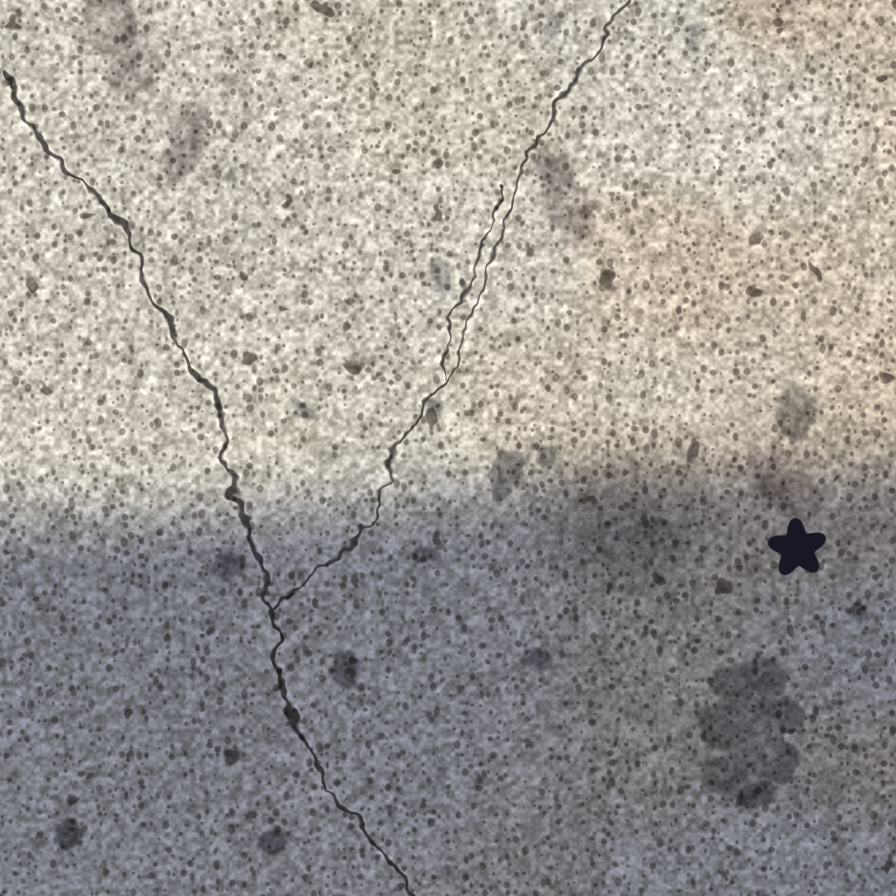
A three.js fragment shader for this texture:

```glsl
varying vec2 vUv;

const vec3 CONCRETE = vec3(0.80, 0.78, 0.73);
const vec3 WARM_TINT = vec3(0.98, 0.935, 0.89);
const vec3 STONE_TINT = vec3(0.80, 0.78, 0.79);
const vec3 STAIN_TINT = vec3(0.55, 0.55, 0.57);
const vec3 PORE_TINT = vec3(0.56, 0.54, 0.53);
const vec3 CRACK_TINT = vec3(0.38, 0.37, 0.37);
const vec3 SHADOW_TINT = vec3(0.59, 0.615, 0.70);
const vec3 HOLE = vec3(0.10, 0.09, 0.14);
const float GRAIN_CONTRAST = 0.58;
const float RELIEF = 0.14;
const float SHADOW_LEFT = 0.415;
const float SHADOW_RIGHT = 0.485;
const float PENUMBRA = 0.075;
const float MAIN_WIDTH = 0.0026;
const float BRANCH_WIDTH = 0.0017;
const float EDGE = 0.0016;

float hash(vec2 p) {
  vec3 q = fract(vec3(p.xyx) * 0.1031);
  q += dot(q, q.yzx + 33.33);
  return fract((q.x + q.y) * q.z);
}

float noise(vec2 p) {
  vec2 i = floor(p), f = fract(p);
  f = f * f * (3.0 - 2.0 * f);
  return mix(mix(hash(i), hash(i + vec2(1.0, 0.0)), f.x),
             mix(hash(i + vec2(0.0, 1.0)), hash(i + 1.0), f.x), f.y);
}

vec2 warp(vec2 p, float frequency) {
  return vec2(noise(p * frequency), noise(p * frequency + 71.3)) - 0.5;
}

// Random spots, one per grid cell at most; radii are in cells
float spots(vec2 p, float cells, float share, vec2 radii, float softness) {
  vec2 g = p * cells, home = floor(g);
  float cover = 0.0;
  for (int y = -1; y <= 1; y++) {
    for (int x = -1; x <= 1; x++) {
      vec2 id = home + vec2(float(x), float(y));
      vec2 center = id + 0.15 + 0.7 * vec2(hash(id + 11.7), hash(id + 47.1));
      float size = hash(id + 83.9);
      float radius = mix(radii.x, radii.y, size * size);
      vec2 stretch = vec2(1.0, mix(0.65, 1.15, hash(id + 5.3)));
      float spot = 1.0 - smoothstep(radius - softness, radius + softness, length((g - center) * stretch));
      cover = max(cover, spot * step(hash(id + 29.5), share));
    }
  }
  return cover;
}

// Leaning ellipse with a soft rim
float blot(vec2 p, vec2 center, vec2 radii, float lean, float softness) {
  vec2 q = p - center;
  q.x -= lean * q.y;
  return 1.0 - smoothstep(1.0 - softness, 1.0 + softness, length(q / radii));
}

// Extends a crack from the pen to a new point
void crackTo(vec2 p, inout vec2 pen, vec2 target, inout float dist) {
  vec2 a = p - pen, b = target - pen;
  dist = min(dist, length(a - b * clamp(dot(a, b) / dot(b, b), 0.0, 1.0)));
  pen = target;
}

float mainCrack(vec2 p) {
  vec2 pen = vec2(0.005, 0.915);
  float d = 1.0;
  crackTo(p, pen, vec2(0.052, 0.831), d);
  crackTo(p, pen, vec2(0.137, 0.753), d);
  crackTo(p, pen, vec2(0.176, 0.648), d);
  crackTo(p, pen, vec2(0.247, 0.544), d);
  crackTo(p, pen, vec2(0.254, 0.466), d);
  crackTo(p, pen, vec2(0.306, 0.323), d);
  crackTo(p, pen, vec2(0.310, 0.238), d);
  crackTo(p, pen, vec2(0.358, 0.128), d);
  crackTo(p, pen, vec2(0.475, -0.01), d);
  return d;
}

float branchCrack(vec2 p) {
  vec2 pen = vec2(0.306, 0.323);
  float d = 1.0;
  crackTo(p, pen, vec2(0.417, 0.414), d);
  crackTo(p, pen, vec2(0.436, 0.486), d);
  crackTo(p, pen, vec2(0.512, 0.596), d);
  crackTo(p, pen, vec2(0.540, 0.694), d);
  crackTo(p, pen, vec2(0.599, 0.844), d);
  crackTo(p, pen, vec2(0.658, 0.935), d);
  crackTo(p, pen, vec2(0.71, 1.01), d);
  pen = vec2(0.495, 0.58);
  crackTo(p, pen, vec2(0.508, 0.650), d);
  crackTo(p, pen, vec2(0.535, 0.720), d);
  crackTo(p, pen, vec2(0.562, 0.795), d);
  return d;
}

void main() {
  vec2 p = vUv;
  vec2 rough = p + 0.016 * warp(p, 45.0) + 0.006 * warp(p, 130.0);

  // Sandy grain with light from above
  float grain = 0.5 * noise(p * 190.0) + 0.3 * noise(p * 330.0) + 0.2 * noise(p * 80.0) - 0.5;
  float relief = noise(p * 150.0) - noise(p * 150.0 + vec2(-0.3, 0.5));
  float patches = noise(p * 5.0) * 0.6 + noise(p * 14.0) * 0.4;
  vec3 color = CONCRETE * (1.0 + 0.08 * (patches - 0.5));
  color += GRAIN_CONTRAST * grain + RELIEF * relief;
  float warmth = smoothstep(0.35, 0.75, noise(p * 7.0 + 3.0)) * smoothstep(0.2, 0.9, p.x);
  color *= mix(vec3(1.0), WARM_TINT, warmth);

  // Exposed stones, chips and stains
  float stone = blot(rough, vec2(0.134, 0.955), vec2(0.030, 0.075), -0.45, 0.2);
  stone = max(stone, blot(rough, vec2(0.208, 0.844), vec2(0.018, 0.044), 0.35, 0.3));
  stone = max(stone, blot(rough, vec2(0.632, 0.780), vec2(0.027, 0.068), -0.35, 0.3));
  stone = max(stone, blot(rough, vec2(0.870, 0.460), vec2(0.027, 0.040), -0.4, 0.4));
  color *= mix(vec3(1.0), STONE_TINT + 0.3 * (noise(p * 55.0) - 0.5), stone);
  float stain = 0.7 * blot(rough, vec2(0.5625, 0.472), vec2(0.016, 0.026), 0.2, 0.15);
  stain = max(stain, 0.45 * blot(rough, vec2(0.70, 0.42), vec2(0.08, 0.06), 0.0, 0.8));
  stain = max(stain, 0.5 * blot(rough, vec2(0.838, 0.185), vec2(0.035, 0.055), 0.0, 0.25));
  for (int i = 0; i < 7; i++) {
    float n = float(i), turn = n * 0.898 + 0.35;
    vec2 center = vec2(0.838, 0.180) + vec2(0.038, 0.066) * vec2(cos(turn), sin(turn));
    vec2 radii = 0.014 + 0.012 * vec2(hash(vec2(n, 2.0)), hash(vec2(n, 9.0)));
    stain = max(stain, (0.6 + 0.3 * hash(vec2(n, 5.0))) * blot(rough, center, radii, 0.0, 0.2));
  }
  stain = max(stain, spots(rough, 7.0, 0.24, vec2(0.07, 0.16), 0.03) * mix(0.9, 0.45, p.y));
  color *= mix(vec3(1.0), STAIN_TINT, stain);

  // Pores, from fine to coarse
  float pores = 0.8 * spots(p, 105.0, 0.36, vec2(0.16, 0.42), 0.14);
  pores = max(pores, spots(rough, 24.0, 0.12, vec2(0.07, 0.22), 0.04));
  color *= mix(vec3(1.0), PORE_TINT, pores);

  // Cracks of uneven width
  float unevenness = 0.45 + 1.1 * noise(p * 60.0);
  float crack = min(mainCrack(rough) - MAIN_WIDTH * unevenness,
                    branchCrack(rough) - BRANCH_WIDTH * unevenness);
  color *= 1.0 + 0.08 * (1.0 - smoothstep(0.002, 0.007, crack));
  color *= mix(CRACK_TINT, vec3(1.0), smoothstep(-EDGE, EDGE, crack));

  // Slanting soft shadow
  float border = mix(SHADOW_LEFT, SHADOW_RIGHT, p.x) + 0.03 * (noise(p * 6.0) - 0.5);
  float sun = smoothstep(border - PENUMBRA, border + PENUMBRA, p.y);
  color *= mix(SHADOW_TINT, vec3(1.0), sun);

  // Five-lobed hole
  vec2 q = p - vec2(0.89, 0.388);
  float lobes = 0.027 + 0.007 * cos(5.0 * (atan(q.y, q.x) - 1.65));
  color = mix(HOLE, color, smoothstep(-EDGE, EDGE, length(q) - lobes));

  gl_FragColor = vec4(clamp(color, 0.0, 1.0), 1.0);
}
```
